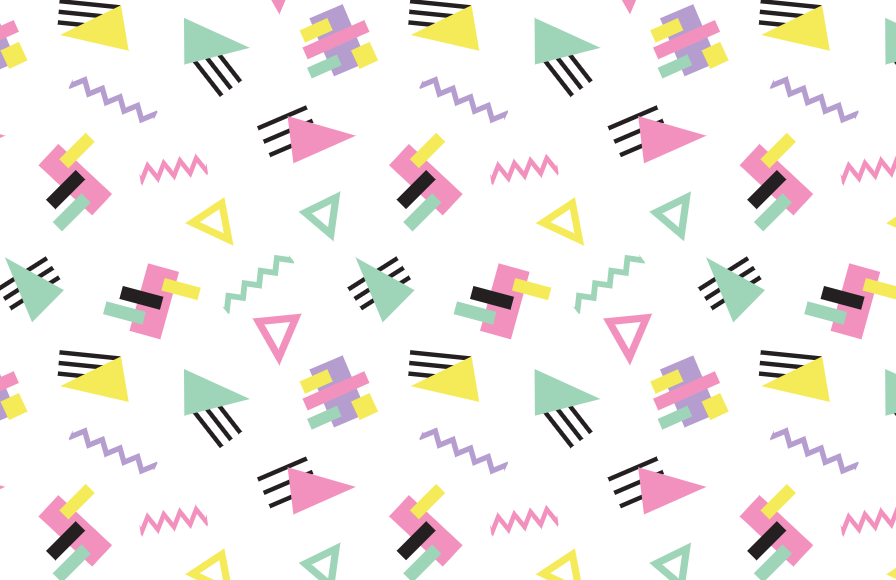
A WebGL 2 fragment shader for this pattern:

```glsl
#version 300 es
precision highp float;
// Retro confetti: striped triangles, stacked bars, zigzags and hollow triangles
// in pastel inks on white. Each shape is a signed distance, wrapped around its
// own anchor so that the tile repeats seamlessly, and painted in layers.
uniform vec2 u_resolution;
out vec4 outColor;

const float CANVAS_UNITS = 768.0;          // design units across the canvas
const vec2 TILE = vec2(300.5, 301.0);      // one repeat, in design units
const float OUTLINE = 6.2;

const vec3 WHITE  = vec3(1.0);
const vec3 PINK   = vec3(0.95, 0.57, 0.74);
const vec3 MINT   = vec3(0.62, 0.83, 0.72);
const vec3 YELLOW = vec3(0.96, 0.92, 0.35);
const vec3 PURPLE = vec3(0.71, 0.62, 0.81);
const vec3 BLACK  = vec3(0.14, 0.12, 0.13);

// Moves p to its repeat nearest to the anchor
vec2 wrapAround(vec2 p, vec2 anchor) {
  return anchor + mod(p - anchor + 0.5 * TILE, TILE) - 0.5 * TILE;
}

float cross2(vec2 a, vec2 b) { return a.x * b.y - a.y * b.x; }

// Rectangle with a centre, full size and tilt in degrees
float bar(vec2 p, vec2 center, vec2 size, float degrees) {
  float a = radians(degrees), c = cos(a), s = sin(a);
  vec2 q = p - center;
  q = abs(vec2(c * q.x + s * q.y, c * q.y - s * q.x)) - 0.5 * size;
  return max(q.x, q.y);
}

// Sharp-cornered triangle, from its three edge lines
float triangle(vec2 p, vec2 a, vec2 b, vec2 c) {
  float ab = cross2(b - a, p - a) / length(b - a);
  float bc = cross2(c - b, p - b) / length(c - b);
  float ca = cross2(a - c, p - c) / length(a - c);
  float side = sign(cross2(b - a, c - a));
  return -min(side * ab, min(side * bc, side * ca));
}

float hollow(float d) { return max(d, -d - OUTLINE); }

// Three parallel stripes, the first running from a to b
float stripes(vec2 p, vec2 a, vec2 b, vec2 spacing) {
  vec2 along = b - a;
  float tilt = degrees(atan(along.y, along.x)), d = 1e5;
  for (int i = 0; i < 3; i++) {
    vec2 center = 0.5 * (a + b) + float(i) * spacing;
    d = min(d, bar(p, center, vec2(length(along), 3.8), tilt));
  }
  return d;
}

// Triangle wave about the line a to b
float zigzag(vec2 p, vec2 a, vec2 b, float waves, float height, float width) {
  float len = length(b - a);
  vec2 dir = (b - a) / len, q = p - a;
  float x = dot(q, dir), y = cross2(dir, q);
  float wave = 4.0 * abs(fract(x / len * waves) - 0.5) - 1.0;
  float slope = 4.0 * height * waves / len;
  float d = abs(y - height * wave) / sqrt(1.0 + slope * slope) - 0.5 * width;
  return max(d, abs(x - 0.5 * len) - 0.5 * len - 1.0);
}

vec3 paint(vec3 base, vec3 ink, float d, float pixel) {
  return mix(base, ink, clamp(0.5 - d / pixel, 0.0, 1.0));
}

// Black stripes tucked under a solid triangle
vec3 stripedTriangle(vec3 col, vec3 ink, float lines, float tri, float pixel) {
  return paint(paint(col, BLACK, lines, pixel), ink, tri, pixel);
}

// Pink slab with yellow, black and mint bars; offsets are from its centre
vec3 slab(vec3 col, vec2 q, vec2 size, float slabTilt, float barTilt,
          vec2 yellowAt, vec2 blackAt, vec2 mintAt, float pixel) {
  col = paint(col, PINK, bar(q, vec2(0.0), size, slabTilt), pixel);
  col = paint(col, YELLOW, bar(q, yellowAt, vec2(32.0, 11.0), barTilt), pixel);
  col = paint(col, BLACK, bar(q, blackAt, vec2(36.0, 11.5), barTilt), pixel);
  return paint(col, MINT, bar(q, mintAt, vec2(35.0, 11.3), barTilt), pixel);
}

void main() {
  // Design space, y pointing down from the top edge
  float pixel = CANVAS_UNITS / u_resolution.x;
  vec2 p = vec2(gl_FragCoord.x, u_resolution.y - gl_FragCoord.y) * pixel, q;
  vec3 col = WHITE;

  // Striped triangles
  q = wrapAround(p, vec2(80.0, 322.0));
  col = stripedTriangle(col, YELLOW, stripes(q, vec2(51.0, 302.0), vec2(103.0, 307.3), vec2(-0.7, 9.1)),
    triangle(q, vec2(51.5, 331.0), vec2(103.7, 305.5), vec2(110.3, 344.5)), pixel);
  q = wrapAround(p, vec2(185.0, 48.0));
  col = stripedTriangle(col, MINT, stripes(q, vec2(165.0, 50.0), vec2(190.0, 82.0), vec2(8.0, -6.0)),
    triangle(q, vec2(157.7, 15.3), vec2(214.2, 41.0), vec2(158.0, 55.3)), pixel);
  q = wrapAround(p, vec2(262.0, 115.0));
  col = stripedTriangle(col, PINK, stripes(q, vec2(221.0, 110.0), vec2(263.0, 92.0), vec2(5.0, 11.5)),
    triangle(q, vec2(246.5, 99.5), vec2(305.0, 116.3), vec2(251.5, 140.0)), pixel);
  q = wrapAround(p, vec2(327.0, 248.0));
  col = stripedTriangle(col, MINT, stripes(q, vec2(298.7, 248.0), vec2(340.7, 221.3), vec2(5.3, 8.2)),
    triangle(q, vec2(304.7, 220.5), vec2(355.3, 248.7), vec2(328.0, 276.3)), pixel);

  // Pink slabs
  q = wrapAround(p, vec2(64.5, 154.0)) - vec2(64.5, 154.0);
  col = slab(col, q, vec2(63.0, 25.0), 43.0, -45.0, vec2(1.5, -25.0), vec2(-8.3, 8.5), vec2(-3.0, 28.0), pixel);
  q = wrapAround(p, vec2(132.2, 258.3)) - vec2(132.2, 258.3);
  col = slab(col, q, vec2(27.5, 60.0), 15.5, 15.0, vec2(23.0, -10.5), vec2(-11.0, -3.0), vec2(-25.5, 10.0), pixel);

  // Purple slab
  q = wrapAround(p, vec2(290.0, 335.0));
  col = paint(col, PURPLE, bar(q, vec2(290.0, 335.5), vec2(31.0, 54.0), -23.0), pixel);
  col = paint(col, YELLOW, bar(q, vec2(271.0, 327.0), vec2(26.0, 11.5), -24.0), pixel);
  col = paint(col, PINK, bar(q, vec2(288.0, 335.0), vec2(58.0, 11.0), -24.0), pixel);
  col = paint(col, MINT, bar(q, vec2(278.0, 358.0), vec2(28.0, 10.0), -24.0), pixel);
  col = paint(col, YELLOW, bar(q, vec2(312.5, 348.5), vec2(17.5), -25.0), pixel);

  // Zigzags
  q = wrapAround(p, vec2(97.0, 85.0));
  col = paint(col, PURPLE, zigzag(q, vec2(63.0, 69.0), vec2(131.0, 102.0), 4.5, 4.7, 4.6), pixel);
  q = wrapAround(p, vec2(148.0, 146.0));
  col = paint(col, PINK, zigzag(q, vec2(120.5, 149.0), vec2(176.0, 140.5), 4.0, 6.0, 4.0), pixel);
  q = wrapAround(p, vec2(221.0, 243.0));
  col = paint(col, MINT, zigzag(q, vec2(191.7, 262.5), vec2(247.0, 219.5), 4.0, 4.5, 5.0), pixel);

  // Hollow triangles
  q = wrapAround(p, vec2(180.0, 190.0));
  col = paint(col, YELLOW, hollow(triangle(q, vec2(158.6, 191.3), vec2(192.3, 169.0), vec2(200.2, 210.7))), pixel);
  q = wrapAround(p, vec2(275.0, 185.0));
  col = paint(col, MINT, hollow(triangle(q, vec2(256.0, 181.5), vec2(291.8, 164.0), vec2(285.8, 206.8))), pixel);
  q = wrapAround(p, vec2(238.0, 290.0));
  col = paint(col, PINK, hollow(triangle(q, vec2(216.5, 273.0), vec2(258.5, 268.8), vec2(239.5, 313.3))), pixel);

  outColor = vec4(col, 1.0);
}
```
